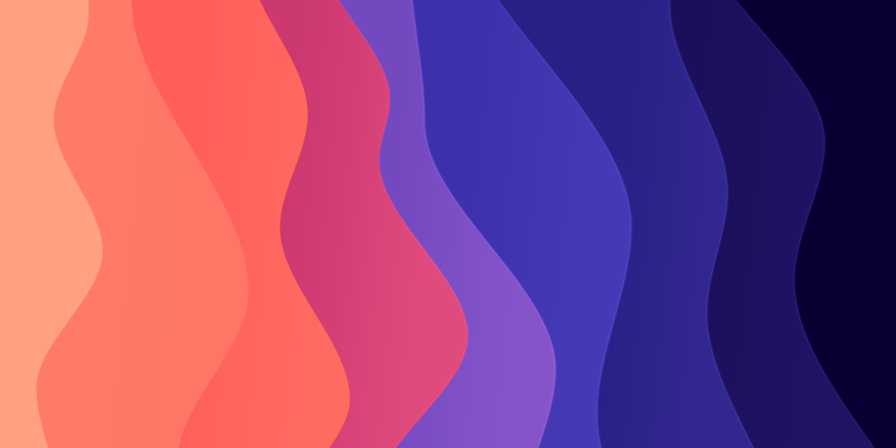
Write a WebGL 1 fragment shader that draws this background.

```glsl
precision highp float;
// Layered wavy vertical bands running from peach through pink and violet to midnight blue.

uniform vec2 u_resolution;

// Eases x towards the next turning point; a knot is (x, depth below the top).
float bend(float x, vec2 from, vec2 to, float depth) {
  return mix(x, to.x, smoothstep(from.y, to.y, depth));
}

// Smooth wavy edge through five turning points, some beyond the canvas.
float wave(float depth, vec2 a, vec2 b, vec2 c, vec2 d, vec2 e) {
  float x = bend(a.x, a, b, depth);
  x = bend(x, b, c, depth);
  x = bend(x, c, d, depth);
  return bend(x, d, e, depth);
}

// Soft horizontal gradient inside a band, tilted a little down to the right.
vec3 shade(vec3 left, vec3 right, float start, float end, vec2 p) {
  return mix(left, right, smoothstep(start, end, p.x + 0.1 * (p.y - 0.5)));
}

// Covers everything right of the edge, with a faint hairline of light on it.
vec3 layer(vec3 below, vec3 band, float side, float rim, float pixel) {
  vec3 color = mix(below, band, smoothstep(-pixel, pixel, side));
  float line = 1.0 - smoothstep(0.0, 0.003 + pixel, abs(side));
  return color + rim * line * vec3(0.5, 0.45, 0.7);
}

void main() {
  // Canvas is two units wide and one deep, measured from the top left.
  vec2 uv = gl_FragCoord.xy / u_resolution;
  vec2 p = vec2(2.0 * uv.x, 1.0 - uv.y);
  float pixel = 1.0 / u_resolution.y;

  // Band colours
  vec3 peach = vec3(1.0, 0.627, 0.51);
  vec3 salmon = shade(vec3(1.0, 0.482, 0.41), vec3(1.0, 0.46, 0.4), 0.1, 0.55, p);
  vec3 coral = shade(vec3(1.0, 0.37, 0.355), vec3(1.0, 0.42, 0.38), 0.35, 0.8, p);
  vec3 pink = shade(vec3(0.8, 0.22, 0.44), vec3(0.88, 0.295, 0.495), 0.6, 1.02, p);
  vec3 violet = shade(vec3(0.45, 0.285, 0.75), vec3(0.525, 0.33, 0.79), 0.82, 1.22, p);
  vec3 blue = shade(vec3(0.235, 0.19, 0.67), vec3(0.275, 0.225, 0.71), 0.95, 1.4, p);
  vec3 indigo = shade(vec3(0.16, 0.125, 0.525), vec3(0.195, 0.155, 0.56), 1.3, 1.65, p);
  vec3 navy = shade(vec3(0.105, 0.06, 0.355), vec3(0.12, 0.075, 0.39), 1.5, 1.85, p);
  vec3 midnight = vec3(0.025, 0.0, 0.2);

  // Edges between neighbouring bands, left to right
  float salmonEdge = wave(p.y, vec2(0.198, 0.031), vec2(0.12, 0.266),
    vec2(0.229, 0.56), vec2(0.081, 0.867), vec2(0.13, 1.12));
  float coralEdge = wave(p.y, vec2(0.294, 0.0), vec2(0.555, 0.651),
    vec2(0.396, 1.029), vec2(0.4, 1.3), vec2(0.4, 1.5));
  float pinkEdge = wave(p.y, vec2(0.552, -0.104), vec2(0.687, 0.255),
    vec2(0.625, 0.508), vec2(0.781, 0.891), vec2(0.664, 1.146));
  float violetEdge = wave(p.y, vec2(0.721, -0.104), vec2(0.87, 0.221),
    vec2(0.846, 0.357), vec2(1.044, 0.75), vec2(0.839, 1.107));
  float blueEdge = wave(p.y, vec2(0.914, -0.104), vec2(0.948, 0.273),
    vec2(1.24, 0.823), vec2(1.146, 1.224), vec2(1.15, 1.5));
  float indigoEdge = wave(p.y, vec2(1.003, -0.26), vec2(1.409, 0.505),
    vec2(1.333, 0.924), vec2(1.38, 1.198), vec2(1.4, 1.5));
  float navyEdge = wave(p.y, vec2(1.495, 0.01), vec2(1.624, 0.43),
    vec2(1.578, 0.698), vec2(1.76, 1.25), vec2(1.76, 1.5));
  float midnightEdge = wave(p.y, vec2(1.536, -0.208), vec2(1.841, 0.318),
    vec2(1.773, 0.625), vec2(2.115, 1.354), vec2(2.115, 1.6));

  // Each band overlaps the one to its left
  vec3 color = layer(peach, salmon, p.x - salmonEdge, 0.0, pixel);
  color = layer(color, coral, p.x - coralEdge, 0.0, pixel);
  color = layer(color, pink, p.x - pinkEdge, 0.0, pixel);
  color = layer(color, violet, p.x - violetEdge, 0.05, pixel);
  color = layer(color, blue, p.x - blueEdge, 0.1, pixel);
  color = layer(color, indigo, p.x - indigoEdge, 0.1, pixel);
  color = layer(color, navy, p.x - navyEdge, 0.1, pixel);
  color = layer(color, midnight, p.x - midnightEdge, 0.1, pixel);

  gl_FragColor = vec4(color, 1.0);
}
```
